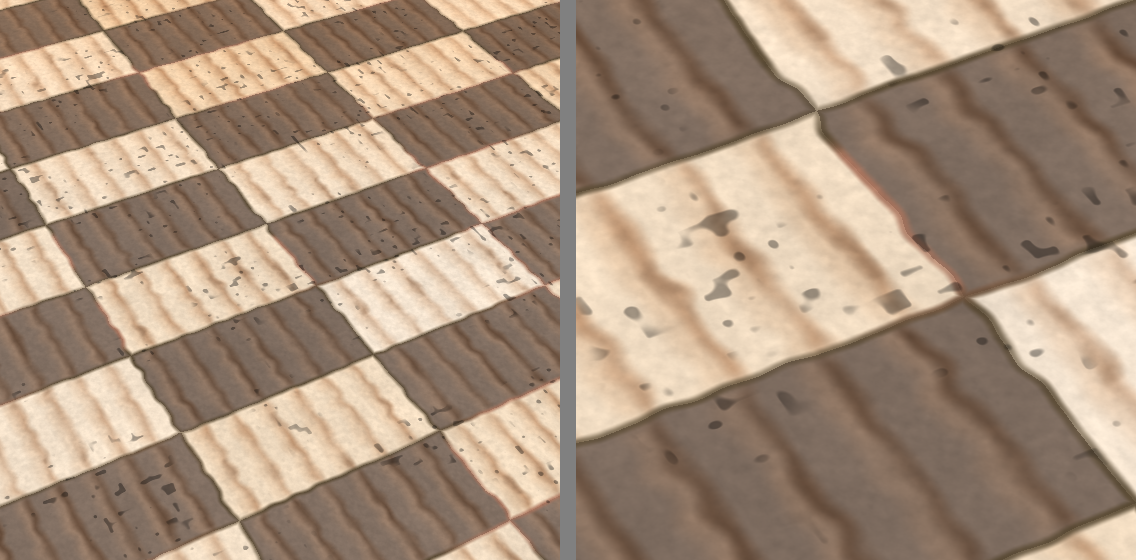
Left, the full canvas; right, a detail of the centre.
Reproduce this texture procedurally as a Shadertoy shader.

```glsl
const vec3 SLATE = vec3(0.50, 0.43, 0.38);
const vec3 SLATE_TAN = vec3(0.62, 0.50, 0.41);
const vec3 SLATE_GROOVE = vec3(0.37, 0.27, 0.20);
const vec3 CREAM = vec3(0.95, 0.89, 0.81);
const vec3 CREAM_TAN = vec3(0.86, 0.74, 0.62);
const vec3 CREAM_GROOVE = vec3(0.72, 0.56, 0.43);
const vec3 RUST = vec3(0.66, 0.45, 0.36);
const vec3 MOSS = vec3(0.34, 0.28, 0.19);
const float GROOVE_PITCH = 0.155;

float hash(vec2 p) {
    vec3 q = fract(vec3(p.xyx) * 0.1031);
    q += dot(q, q.yzx + 33.33);
    return fract((q.x + q.y) * q.z);
}

float noise(vec2 p) {
    vec2 i = floor(p), f = fract(p);
    f = f * f * (3.0 - 2.0 * f);
    float low = mix(hash(i), hash(i + vec2(1, 0)), f.x);
    float high = mix(hash(i + vec2(0, 1)), hash(i + vec2(1, 1)), f.x);
    return mix(low, high, f.y);
}

float fbm(vec2 p) {
    float sum = 0.0, gain = 0.5;
    for (int i = 0; i < 4; i++) {
        sum += gain * noise(p);
        p = p * 2.03 + 17.0;
        gain *= 0.5;
    }
    return sum / 0.9375;
}

// Projects a canvas point onto the floor; one unit is one tile
vec2 floorPoint(vec2 p) {
    mat3 view = mat3(0.328, 0.1387, 0.056,
                     0.0625, -0.1356, -0.052,
                     0.474, 0.5996, 1.0);
    vec3 q = inverse(view) * vec3(p, 1.0);
    return q.xy / q.z;
}

// Soft band of the given half width around zero
float band(float d, float halfWidth, float blur) {
    return 1.0 - smoothstep(halfWidth - blur, halfWidth + blur, abs(d));
}

// x: dark groove line, y: tan slope beside it
vec2 grooves(vec2 local, vec2 cell, float pixel) {
    float shift = (hash(cell + 7.3) - 0.5) * 0.03;
    float wobble = (noise(local * vec2(6, 9) + cell * 13.0) - 0.5) * 0.018;
    float x = (local.x - 0.5 + shift + wobble) / GROOVE_PITCH;
    float id = floor(x);
    float d = fract(x) - 0.5;
    float blur = 0.09 + pixel / GROOVE_PITCH;
    float inside = step(-3.0, id) * step(id, 2.0);
    float ends = smoothstep(0.0, 0.07, min(local.y, 1.0 - local.y));
    float wear = noise(vec2(id * 3.7, local.y * 4.0) + cell * 19.0);
    float line = band(d - 0.03, 0.10, blur) * (0.5 + 0.6 * wear);
    float slope = band(d + 0.13, 0.19, blur + 0.06) * (0.6 + 0.4 * wear);
    return vec2(line, slope) * inside * mix(0.5, 1.0, ends);
}

vec3 tileColor(vec2 q, vec2 cell, vec2 local, float pixel) {
    bool isDark = mod(cell.x + cell.y, 2.0) < 0.5;
    vec2 cut = grooves(local, cell, pixel);
    float tone = hash(cell + 3.1);
    vec3 c;
    if (isDark) {
        c = mix(SLATE, SLATE_TAN, cut.y * 0.75);
        c = mix(c, SLATE_GROOVE, cut.x * 0.85);
        c *= 0.96 + 0.08 * tone;
    } else {
        c = mix(CREAM, CREAM_TAN, cut.y * 0.65);
        c = mix(c, CREAM_GROOVE, cut.x * (0.45 + 0.4 * tone));
        c *= mix(vec3(1.02, 1.02, 1.03), vec3(0.99, 0.96, 0.92), tone);
        // Brown dirt caught along the grooves
        float dirt = smoothstep(0.58, 0.78, fbm(q * vec2(9, 4) + 31.0));
        c = mix(c, CREAM_GROOVE * 0.85, dirt * cut.x * 0.7);
    }
    return c;
}

void mainImage(out vec4 fragColor, in vec2 fragCoord) {
    vec2 p = fragCoord / iResolution.xy;
    vec2 q = floorPoint(p);
    vec2 pixel = fwidth(q);
    vec2 surface = q * vec2(2, 1);

    // Slightly uneven tile edges
    q += (vec2(noise(surface * 9.0), noise(surface * 9.0 + 50.0)) - 0.5) * 0.02;
    vec2 cell = floor(q), local = q - cell;
    vec3 c = tileColor(q, cell, local, pixel.x);

    // Warmer light with distance
    c *= mix(vec3(1.0), vec3(1.02, 0.96, 0.89), smoothstep(0.55, 1.0, p.y));

    // Joints, from rusty to mossy
    vec2 edge = 0.5 - abs(local - 0.5);
    float joint = max(band(edge.x, 0.010, 0.005 + pixel.x),
                      band(edge.y, 0.017, 0.009 + pixel.y));
    float moss = smoothstep(0.38, 0.62, noise(q * 1.7 + 4.0));
    c = mix(c, mix(RUST, MOSS, moss), joint * (0.55 + 0.4 * noise(q * 6.0)));

    // Stone grain, broad mottling and sparse dark specks
    c *= 1.0 + 0.13 * (fbm(surface * 28.0) - 0.5);
    c *= 1.0 + 0.10 * (fbm(surface * 3.0 + 9.0) - 0.5);
    float specks = smoothstep(0.80, 0.92, noise(surface * 16.0 + 70.0));
    c *= 1.0 - 0.35 * specks * smoothstep(0.5, 0.7, noise(surface * 2.0));

    fragColor = vec4(clamp(c, 0.0, 1.0), 1.0);
}
```
